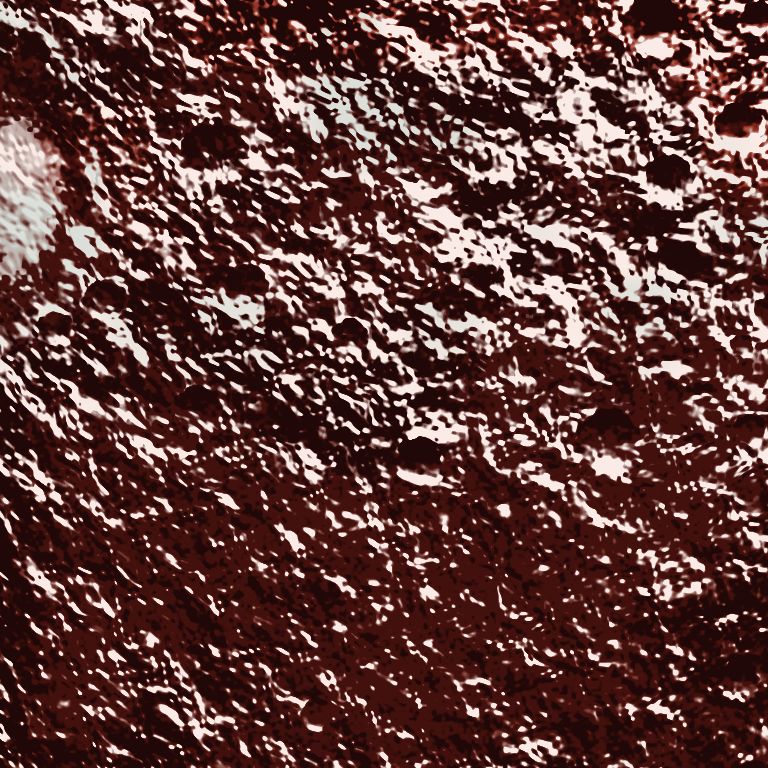
Give the GLSL for this texture, as a Shadertoy shader.

```glsl
// Draws a dark maroon cratered ground with short, pale flecks lit from above.

const vec3 SHADOW = vec3(0.120, 0.032, 0.026);
const vec3 MAROON = vec3(0.260, 0.062, 0.050);
const vec3 UMBER  = vec3(0.400, 0.230, 0.220);
const vec3 CLAY   = vec3(0.610, 0.470, 0.450);
const vec3 ASH    = vec3(0.770, 0.690, 0.670);
const vec3 GLINT  = vec3(0.980, 0.920, 0.900);
const vec3 EMBER  = vec3(0.750, 0.200, 0.120);
const vec3 FROST  = vec3(0.720, 0.820, 0.790);

float hash(vec2 p) {
    return fract(sin(dot(p, vec2(127.1, 311.7))) * 43758.5453);
}

float noise(vec2 p) {
    vec2 i = floor(p), f = fract(p);
    vec2 u = f * f * (3.0 - 2.0 * f);
    return mix(mix(hash(i), hash(i + vec2(1, 0)), u.x),
               mix(hash(i + vec2(0, 1)), hash(i + vec2(1, 1)), u.x), u.y);
}

// Rough terrain, steepest at the finest scale; each octave is turned
float terrain(vec2 p, float frequency) {
    const mat2 TURN = mat2(0.800, 0.600, -0.600, 0.800);
    float height = 0.0, amplitude = 0.5;
    for (int i = 0; i < 4; i++) {
        height += amplitude * noise(p * frequency + float(i) * 17.3);
        p = TURN * p;
        frequency *= 2.0;
        amplitude *= 0.65;
    }
    return height;
}

// Curls the ground and tilts it: falling on the left, rising on the right
vec2 bend(vec2 p) {
    vec2 curl = vec2(noise(p * 30.0), noise(p * 30.0 + 31.7)) - 0.5;
    p += 0.011 * curl;
    return vec2(p.x * 1.05, p.y + 0.4 * p.x - 0.35 * p.x * p.x);
}

float slopeTowardLight(vec2 p, float span) {
    vec2 reach = vec2(0.45, 0.89) * span;
    return (terrain(bend(p - reach), 17.0) - terrain(bend(p + reach), 17.0)) / (2.0 * span);
}

float inside(float dist, float edge, float blur) {
    return 1.0 - smoothstep(edge - blur, edge + blur, dist);
}

// Blends a bowl with a lit lower wall and a broken rim into the light
float addCrater(float light, vec2 d, float rough) {
    float dist = length(d) + 0.3 * rough;
    float wall = -3.3 * d.y - 0.8 + 0.5 * light;
    float rim = exp(-pow((dist - 1.1) / 0.14, 2.0));
    return mix(light, wall, 0.95 * inside(dist, 1.0, 0.12)) + 0.9 * rim;
}

// One possible crater in each grid cell, at a random place and size
float scatterCraters(float light, vec2 p, float cells, float chance, float rough) {
    vec2 home = floor(p * cells);
    for (int y = -1; y <= 1; y++) {
        for (int x = -1; x <= 1; x++) {
            vec2 id = home + vec2(x, y);
            vec2 center = id + 0.2 + 0.6 * vec2(hash(id + 3.1), hash(id + 8.7));
            float radius = mix(0.11, 0.23, hash(id + 5.3));
            vec2 d = (p * cells - center) / radius;
            if (hash(id + 1.9) < chance && dot(d, d) < 4.0) light = addCrater(light, d, rough);
        }
    }
    return light;
}

vec3 ramp(float light, vec3 ground) {
    vec3 color = mix(ground, UMBER, smoothstep(0.40, 0.68, light));
    color = mix(color, CLAY, smoothstep(0.72, 0.96, light));
    color = mix(color, ASH, smoothstep(0.96, 1.18, light));
    return mix(color, GLINT, smoothstep(1.18, 1.42, light));
}

void mainImage(out vec4 fragColor, in vec2 fragCoord) {
    vec2 p = fragCoord / iResolution.y;
    float fine = noise(p * 130.0) - 0.5;
    float grain = noise(p * 210.0 + 7.7) - 0.5;

    // Flecks gather in clusters, mostly in the upper part
    float light = slopeTowardLight(p, 0.0018) / 8.0;
    light += mix(-0.75, 0.26, smoothstep(0.08, 0.72, p.y + 0.15 * p.x));
    light += 0.8 * (noise(p * 5.0 + 2.7) - 0.5) + 0.9 * (noise(p * 14.0 + 5.2) - 0.5);
    light += 0.5 * grain;
    light = scatterCraters(light, p, 5.5, 0.36, fine);
    light = scatterCraters(light, p + 4.0, 8.0, 0.15, fine);

    // Great bowl at the left edge, with a pale floor and rim
    vec2 bowl = (p - vec2(0.0, 0.77)) / vec2(0.115, 0.20);
    float bowlDist = length(bowl) + 0.15 * fine + 0.2 * (noise(p * 18.0) - 0.5);
    float rimWidth = 0.11 - 0.06 * bowl.y;
    float rim = exp(-pow((bowlDist - 1.05) / rimWidth, 2.0));
    float floorDist = length((p - vec2(0.02, 0.745)) / vec2(0.058, 0.105));
    float bowlFloor = inside(floorDist + 0.4 * fine, 1.0, 0.12);
    light = mix(light, -0.4 + 0.5 * light, inside(bowlDist, 0.98, 0.06));
    light = mix(light, 1.25 + 0.3 * light, max(0.8 * rim, bowlFloor));

    // Speckled ground turns redder toward the bottom
    float warmth = noise(p * 9.0 + 4.1) + 0.5 * (0.5 - p.y) + 0.5 * fine + 0.6 * grain + 0.25 * light;
    vec3 ground = mix(SHADOW, MAROON, smoothstep(0.12, 0.60, warmth));
    vec3 color = ramp(light, ground);

    // Ember stains at the upper right, faint embers below, frost on pale ridges
    float stain = smoothstep(0.6, 1.0, p.y + 0.2 * p.x) * smoothstep(0.5, 0.75, noise(p * 6.0 + 9.2));
    float midtone = smoothstep(0.1, 0.6, light) * (1.0 - smoothstep(0.9, 1.3, light));
    color = mix(color, EMBER, 0.5 * stain * midtone);
    color = mix(color, EMBER * 0.6, 0.35 * midtone * smoothstep(0.55, 0.2, p.y));
    float frost = max(rim, smoothstep(0.55, 0.8, noise(p * 8.0 + 6.4)));
    color = mix(color, FROST, 0.45 * frost * smoothstep(0.9, 1.3, light) * smoothstep(0.4, 0.7, p.y));

    fragColor = vec4(color, 1.0);
}
```
